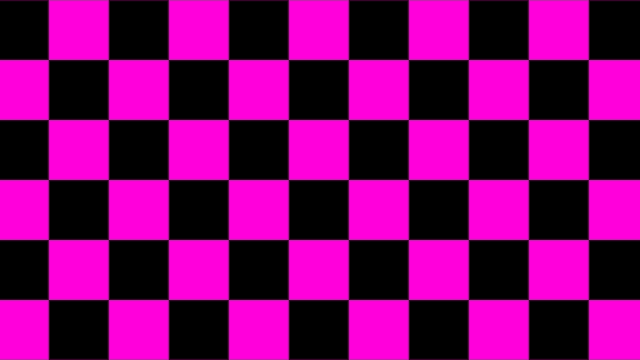
This pattern is drawn by a WebGL 1 fragment shader. Its source:

```glsl
precision highp float;
// Magenta and black checkerboard, six rows high, with a thin muted rim inside every square.

#define ROWS 6.0
#define SHIFT_X 0.1875
#define RIM_WIDTH 0.0208333
#define MAGENTA vec3(1.0, 0.0, 0.86)
#define BLACK vec3(0.0)
#define MAGENTA_RIM_SIDE vec3(0.83, 0.09, 0.73)
#define MAGENTA_RIM_FLAT vec3(0.78, 0.13, 0.69)
#define BLACK_RIM vec3(0.21, 0.02, 0.16)

uniform vec2 u_resolution;

// Signed distance to the nearest grid line on each axis, positive in even cells.
vec2 gridDistance(vec2 p) {
    return abs(mod(p - 0.5, 2.0) - 1.0) - 0.5;
}

// Coverage of the rim band at distance d from a grid line.
vec2 rimCoverage(vec2 d, float pixel) {
    return clamp((RIM_WIDTH - d) / pixel + 0.5, 0.0, 1.0);
}

void main() {
    // Cell units: one square is one unit wide and high.
    float pixel = ROWS / u_resolution.y;
    vec2 cell = gl_FragCoord.xy * pixel + vec2(SHIFT_X, 0.0);
    vec2 dist = gridDistance(cell);

    // Smoothed checker parity: 1 in magenta squares, 0 in black ones.
    vec2 side = clamp(2.0 * dist / pixel, -1.0, 1.0);
    float parity = 0.5 + 0.5 * side.x * side.y;

    // Rims along the vertical (x) and horizontal (y) edges.
    vec2 rim = rimCoverage(abs(dist), pixel);
    vec3 light = mix(MAGENTA, MAGENTA_RIM_SIDE, rim.x);
    light = mix(light, MAGENTA_RIM_FLAT, rim.y);
    vec3 dark = mix(BLACK, BLACK_RIM, max(rim.x, rim.y));

    gl_FragColor = vec4(mix(dark, light, parity), 1.0);
}
```
